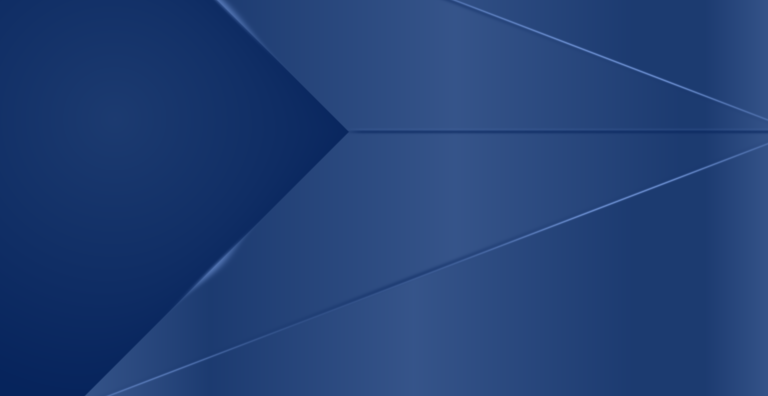
Give the GLSL for this background, as a WebGL 2 fragment shader.

```glsl
#version 300 es
precision highp float;

uniform vec2 u_resolution;
out vec4 fragColor;

const vec3 DEEP = vec3(0.025, 0.14, 0.36);
const vec3 NAVY = vec3(0.11, 0.23, 0.44);
const vec3 STEEL = vec3(0.21, 0.33, 0.54);
const vec3 SHINE = vec3(0.42, 0.56, 0.82);

// Soft bump of the given half width around a centre
float bump(float x, float centre, float width) {
    float d = (x - centre) / width;
    return exp(-d * d);
}

// Linear ramp clamped to 0..1
float ramp(float a, float b, float x) {
    return clamp((x - a) / (b - a), 0.0, 1.0);
}

// Brushed metal: light at the left, at the crest and at the right end
vec3 metal(float x, float left, float dark, float crest, float valley) {
    float light = 1.0 - ramp(left, dark, x);
    light += ramp(dark, crest, x) * (1.0 - ramp(crest, valley, x));
    light += ramp(1.78, 1.95, x);
    return mix(NAVY, STEEL, clamp(light, 0.0, 1.0));
}

// Dark recess with a radial light in its upper left
vec3 recess(vec2 p) {
    float d = length(p - vec2(0.29, 0.70));
    return mix(NAVY, DEEP, ramp(0.0, 0.72, d));
}

void main() {
    vec2 p = gl_FragCoord.xy / u_resolution.y;
    p.x *= u_resolution.y * 1.9394 / u_resolution.x;
    float pixel = 1.0 / u_resolution.y;
    float dy = p.y - 0.667;
    float lower = step(dy, 0.0);

    // Signed distances: positive in the outer panels, and right of the arrow
    float fold = (abs(dy) - 0.029 - (1.939 - p.x) * 0.3825) / 1.0707;
    float arrow = (p.x - 0.881 + abs(dy)) * 0.7071;

    // Panels
    vec3 inner = metal(p.x, 0.20, 0.53, 1.149, 1.72);
    vec3 outer = metal(p.x, 0.28, 0.53, 1.045, 1.60);
    vec3 color = mix(inner, outer, smoothstep(-pixel, pixel, fold));

    // Shade and bright rim along the folds
    float shade = bump(p.x, 1.05, 0.28) * 0.32 + 0.07;
    color = mix(color, DEEP, shade * bump(fold, -0.004, 0.006));
    float rim = 0.8 * bump(p.x, 1.58, 0.34) + 0.45 * bump(p.x, 0.40, 0.22);
    rim += 0.12 + 0.25 * (1.0 - lower) * bump(p.x, 1.2, 0.2);
    color = mix(color, SHINE, clamp(rim, 0.0, 0.85) * bump(fold, 0.001, 0.0027));

    // Horizontal seam with a faint light lip
    float seam = smoothstep(0.86, 0.92, p.x);
    color = mix(color, DEEP, 0.55 * seam * bump(dy, 0.0, 0.0045));
    color = mix(color, SHINE, 0.12 * seam * bump(dy, 0.006, 0.003));

    // Lens shaped glints along the arrow edge
    float along = mix(bump(p.y, 1.0, 0.10), bump(p.y, 0.325, 0.065), lower);
    float glint = along * bump(arrow, 0.0, 0.003 + 0.010 * along);
    color = mix(color, SHINE, 0.65 * glint);

    // Arrow shaped recess, darker close to its edge
    vec3 dark = recess(p);
    dark = mix(dark, DEEP, 0.35 * exp(min(arrow, 0.0) * 22.0));
    dark = mix(dark, SHINE, 0.35 * along * bump(arrow, 0.0, 0.005));
    color = mix(dark, color, smoothstep(-pixel, pixel, arrow));

    fragColor = vec4(color, 1.0);
}
```
